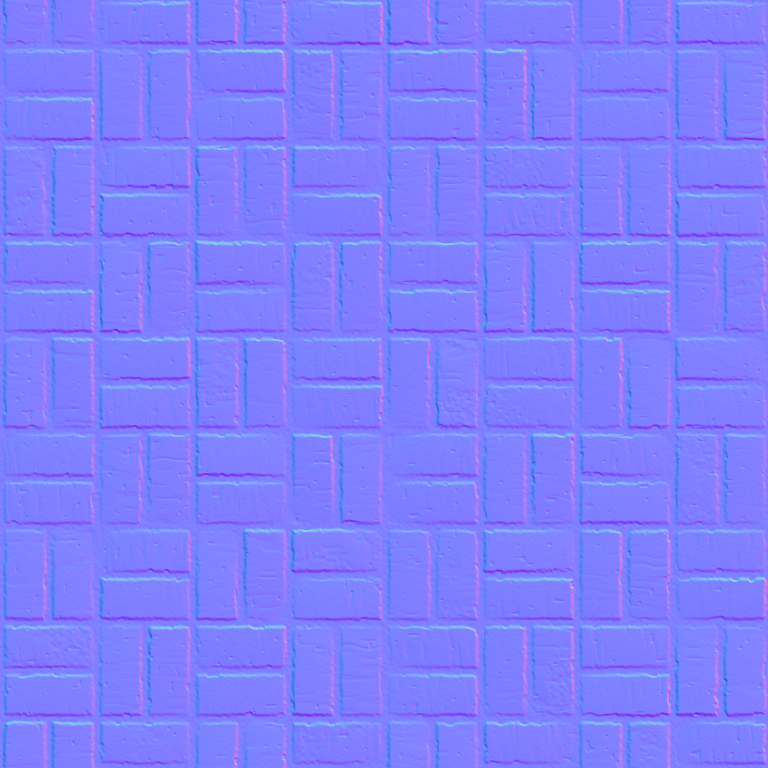
This texture map is drawn by a Shadertoy shader. Its source:

```glsl
// Normal map of worn bricks laid in a basket weave of paired horizontal and vertical blocks.

const float CELLS = 8.0;                      // brick pairs across and down
const vec2  GRID_SHIFT = vec2(0.01, 0.51);    // grid offset, in cells
const float SAMPLE_STEP = 0.001;              // slope sampling distance, in canvas units

// All lengths and heights below are in cells.
const float HALF_GAP = 0.029;
const float CORNER = 0.025;
const float BEVEL_IN = 0.030;
const float BEVEL_OUT = 0.012;
const float BRICK_HEIGHT = 0.017;
const float TILT = 0.035;
const vec2  CROWN = vec2(0.025, 0.075);       // bulge along the long and short axes
const float GRAIN = 0.0009;
const float SCRATCH = 0.0022;
const float ROUGHNESS = 0.0048;
const float PIT_DEPTH = 0.004;

float hash(vec2 p) {
    vec3 v = fract(vec3(p.xyx) * 0.1031);
    v += dot(v, v.yzx + 33.33);
    return fract((v.x + v.y) * v.z);
}

float noise(vec2 p) {
    vec2 i = floor(p), f = fract(p);
    f = f * f * (3.0 - 2.0 * f);
    return mix(mix(hash(i), hash(i + vec2(1, 0)), f.x),
               mix(hash(i + vec2(0, 1)), hash(i + vec2(1, 1)), f.x), f.y);
}

float roundedBox(vec2 p, vec2 halfSize, float radius) {
    vec2 d = abs(p) - halfSize + radius;
    return length(max(d, 0.0)) + min(max(d.x, d.y), 0.0) - radius;
}

// Signed distance to a brick outline with wavy, crumbled and chipped edges
float brickEdge(vec2 p, vec2 seed) {
    float angle = (hash(seed + 3.1) - 0.5) * 0.016;
    vec2 turned = p + angle * vec2(-p.y, p.x);
    float shrink = 0.007 * hash(seed + 5.7);
    float d = roundedBox(turned, vec2(0.5, 0.25) - HALF_GAP - shrink, CORNER);
    d += 0.014 * (noise(p * 9.0 + seed) - 0.5);
    d += 0.011 * (noise(p * 32.0 + seed) - 0.5);
    float chip = smoothstep(0.66, 0.9, noise(p * 12.0 + seed + 17.0));
    return d + 0.028 * chip * smoothstep(-0.06, 0.0, d);
}

// Face relief: grain, cut marks across the short axis, rough patches and pits
float faceDetail(vec2 p, vec2 seed) {
    float relief = GRAIN * noise(p * 42.0 + seed);

    float bend = 1.6 * noise(p * 5.0 + seed);
    float streak = noise(vec2(p.x * 25.0 + bend, p.y * 4.0) + seed);
    float fold = noise(vec2(p.x * 9.0 + bend, p.y * 2.0) + seed + 9.0);
    float marks = 0.5 * streak + smoothstep(0.65, 0.95, streak) + 0.7 * fold;
    relief -= SCRATCH * marks * mix(0.25, 1.0, hash(seed + 11.0));

    float worn = smoothstep(0.68, 0.95, hash(seed + 23.0));
    float patchMask = smoothstep(0.35, 0.7, noise(p * 5.0 + seed + 31.0));
    relief -= ROUGHNESS * worn * patchMask * noise(p * 27.0 + seed + 41.0);

    float pit = smoothstep(0.88, 0.98, noise(p * 15.0 + seed + 53.0));
    return relief - PIT_DEPTH * pit;
}

float height(vec2 uv) {
    vec2 grid = uv * CELLS - GRID_SHIFT;
    vec2 cell = floor(grid);
    vec2 inCell = fract(grid);

    // Alternate blocks swap axes, so x always runs along the brick
    bool upright = mod(cell.x + cell.y, 2.0) > 0.5;
    if (upright) inCell = inCell.yx;
    float side = step(0.5, inCell.y);
    vec2 p = vec2(inCell.x - 0.5, inCell.y - 0.25 - 0.5 * side);

    vec2 id = mod(cell, CELLS) + vec2(0.0, 20.0 * side);
    vec2 seed = 60.0 * vec2(hash(id + 1.0), hash(id + 71.0));

    // Raised, gently crowned and tilted face
    float face = 1.0 - smoothstep(-BEVEL_IN, BEVEL_OUT, brickEdge(p, seed));
    vec2 lean = TILT * (vec2(hash(seed + 61.0), hash(seed + 67.0)) - 0.5);
    float top = BRICK_HEIGHT * mix(0.85, 1.2, hash(seed + 73.0));
    top += dot(lean, p) - dot(CROWN, p * p) + faceDetail(p, seed);

    float mortar = 0.0025 * noise(grid * 30.0);
    return face * top + (1.0 - face) * mortar;
}

void mainImage(out vec4 fragColor, in vec2 fragCoord) {
    vec2 uv = fragCoord / iResolution.xy;
    vec2 e = vec2(SAMPLE_STEP, 0.0);

    // Central differences give the slope
    vec2 slope = vec2(height(uv + e.xy) - height(uv - e.xy),
                      height(uv + e.yx) - height(uv - e.yx));
    slope /= 2.0 * SAMPLE_STEP * CELLS;

    vec3 normal = normalize(vec3(-slope, 1.0));
    fragColor = vec4(normal * 0.5 + 0.5, 1.0);
}
```
